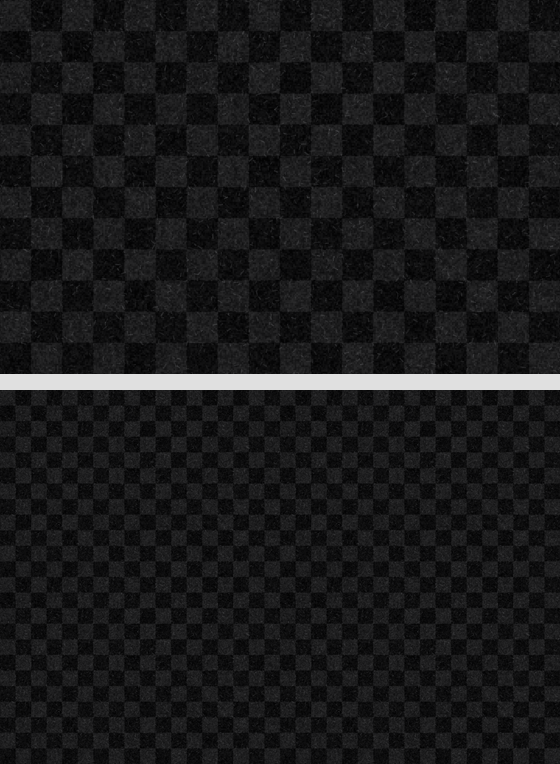
Top, the tile; bottom, the same tile 2 across and 2 down.
A WebGL 1 fragment shader for this pattern:

```glsl
precision highp float;
uniform vec2 u_resolution;

const vec2 SQUARES = vec2(18.0, 12.0);

float hash(vec2 p) {
  vec3 q = fract(vec3(p.xyx) * vec3(0.1031, 0.1030, 0.0973));
  q += dot(q, q.yzx + 33.33);
  return fract((q.x + q.y) * q.z);
}

// Value noise that wraps after a whole period
float noise(vec2 p, vec2 period) {
  vec2 i = floor(p);
  vec2 f = fract(p);
  f = f * f * (3.0 - 2.0 * f);
  vec2 a = mod(i, period);
  vec2 b = mod(i + 1.0, period);
  return mix(mix(hash(a), hash(vec2(b.x, a.y)), f.x),
             mix(hash(vec2(a.x, b.y)), hash(b), f.x), f.y);
}

float segmentDistance(vec2 p, vec2 halfAxis) {
  float t = clamp(dot(p, halfAxis) / dot(halfAxis, halfAxis), -1.0, 1.0);
  return length(p - halfAxis * t);
}

// Short pale fibres, one per grid cell, with random angle and strength
float fibres(vec2 p, vec2 period) {
  vec2 cell = floor(p);
  float total = 0.0;
  for (int y = -1; y <= 1; y++) {
    for (int x = -1; x <= 1; x++) {
      vec2 corner = cell + vec2(float(x), float(y));
      vec2 id = mod(corner, period);
      vec2 center = corner + vec2(hash(id + 17.3), hash(id + 51.7));
      float angle = 6.2832 * hash(id + 83.1);
      float halfLength = mix(0.08, 0.4, hash(id + 131.9));
      float d = segmentDistance(p - center, halfLength * vec2(cos(angle), sin(angle)));
      float strength = pow(hash(id + 211.3), 3.0);
      total += strength * (1.0 - smoothstep(0.03, 0.24, d));
    }
  }
  return total;
}

void main() {
  vec2 p = gl_FragCoord.xy / u_resolution * SQUARES;

  // Checker with softened, slightly fuzzy edges
  vec2 fuzz = vec2(noise(p * 16.0, SQUARES * 16.0),
                   noise(p * 16.0 + 7.0, SQUARES * 16.0)) - 0.5;
  vec2 wave = sin(3.14159 * (p + 0.025 * fuzz));
  vec2 side = clamp(wave / max(vec2(0.06), 1.57 * SQUARES / u_resolution), -1.0, 1.0);
  float light = 0.5 - 0.5 * side.x * side.y;

  // Felt grain at several sizes, plus a faint tone shift per square
  float grain = 0.085 * (noise(p * 20.0, SQUARES * 20.0) - 0.5)
              + 0.035 * (noise(p * 9.0, SQUARES * 9.0) - 0.5)
              + 0.012 * (noise(p * 2.0, SQUARES * 2.0) - 0.5);
  float tone = 0.008 * (hash(floor(p) + 301.0) - 0.5);

  vec3 color = mix(vec3(0.047, 0.047, 0.050), vec3(0.113, 0.113, 0.117), light);
  color += grain * mix(0.85, 1.0, light) + tone;
  color += vec3(0.095, 0.096, 0.098) * fibres(p * 6.0, SQUARES * 6.0);
  gl_FragColor = vec4(max(color, vec3(0.012)), 1.0);
}
```
